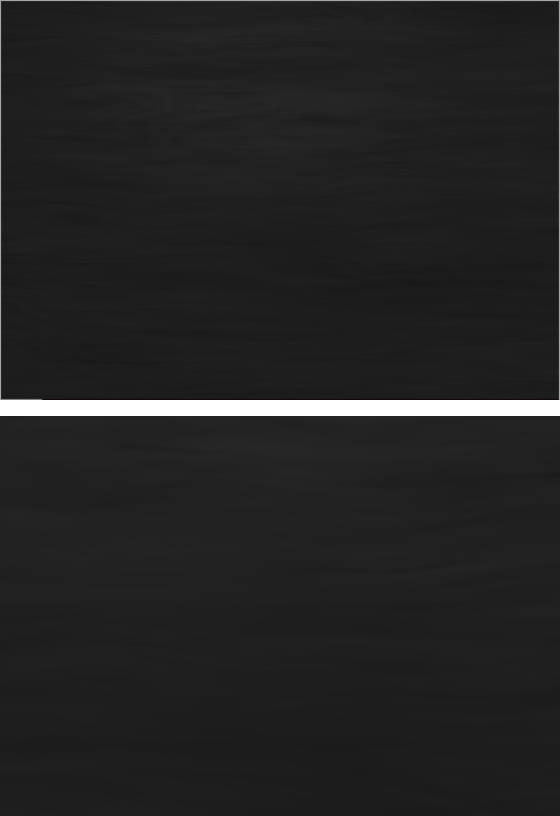
Top, the full canvas; bottom, a detail of the centre.
Reproduce this texture procedurally as a Shadertoy shader.

```glsl
float hash(vec2 p) {
    return fract(sin(dot(p, vec2(127.1, 311.7))) * 43758.5453);
}

float noise(vec2 p) {
    vec2 i = floor(p), f = fract(p);
    f = f * f * (3.0 - 2.0 * f);
    return mix(mix(hash(i), hash(i + vec2(1, 0)), f.x),
               mix(hash(i + vec2(0, 1)), hash(i + vec2(1, 1)), f.x), f.y);
}

// Layered noise, centred on zero
float fbm(vec2 p) {
    float sum = 0.0, amp = 0.5;
    for (int i = 0; i < 4; i++) {
        sum += amp * (noise(p) - 0.5);
        p = p * 2.03 + 17.3;
        amp *= 0.5;
    }
    return sum;
}

float woodTone(vec2 p, vec2 uv) {
    // Gentle bending of the horizontal grain
    vec2 q = p;
    q.y += 0.045 * fbm(p * vec2(2.5, 6.0)) + 0.012 * fbm(p * vec2(9.0, 16.0) + 40.0);

    // Broad bands, streaks and fine fibres
    float bands = fbm(q * vec2(1.6, 13.0) + 5.0);
    float streaks = fbm(q * vec2(4.0, 48.0) + 23.0);
    float fibres = noise(q * vec2(14.0, 190.0)) - 0.5;

    // Faint arched growth rings, in patches
    float height = fbm(p * vec2(1.8, 6.0) + 61.0);
    float rings = sin(75.0 * height + 90.0 * q.y);
    float patches = smoothstep(0.45, 0.8, noise(p * vec2(2.2, 6.0) + 9.0));

    // Thin dark pores drawn out along the grain
    float pores = smoothstep(0.76, 0.96, noise(q * vec2(5.0, 95.0) + 71.0));

    // Soft sheen across the upper middle, fading to the sides and foot
    vec2 s = (uv - vec2(0.47, 0.78)) / vec2(0.42, 0.30);
    float sheen = exp(-dot(s, s));
    float cloud = fbm(p * vec2(1.8, 3.5) + 31.0);

    float tone = 0.112 + 0.020 * sheen + 0.018 * cloud;
    float grain = 0.030 * bands + 0.026 * streaks + 0.008 * fibres
                + 0.004 * rings * patches - 0.010 * pores;
    return tone + grain * (0.85 + 0.4 * sheen);
}

void mainImage(out vec4 fragColor, in vec2 fragCoord) {
    vec2 uv = fragCoord / iResolution.xy;
    vec2 p = fragCoord / iResolution.y;
    float aspect = iResolution.x / iResolution.y;

    vec3 color = vec3(woodTone(p, uv));

    // Dark foot line with a short pale piece at the left
    float foot = 1.0 - smoothstep(0.0018, 0.0042, p.y);
    float pale = 1.0 - smoothstep(0.073, 0.077, uv.x);
    color = mix(color, mix(vec3(0.075, 0.035, 0.05), vec3(0.50), pale), foot);

    // Hairline frame on the other three sides
    float edge = min(min(p.x, aspect - p.x), 1.0 - p.y);
    color = mix(color, vec3(0.65), 1.0 - smoothstep(0.0018, 0.0042, edge));

    fragColor = vec4(color, 1.0);
}
```
